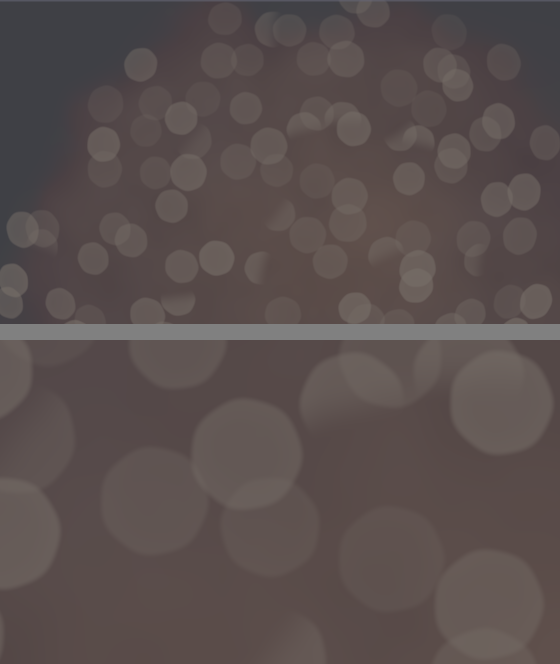
Top, the full canvas; bottom, a detail of the centre.
A Shadertoy shader for this background:

```glsl
// Dim warm bokeh discs gathered in a dome over a blurred slate and brown dusk.

const vec3 SLATE = vec3(0.247, 0.252, 0.272);
const vec3 PLUM = vec3(0.292, 0.250, 0.264);
const vec3 MAUVE = vec3(0.328, 0.283, 0.282);
const vec3 BROWN = vec3(0.368, 0.308, 0.290);
const vec3 CREAM = vec3(0.470, 0.438, 0.412);

float hash(vec2 p) {
    return fract(sin(dot(p, vec2(127.1, 311.7))) * 43758.5453);
}

vec2 hash2(vec2 p) {
    return vec2(hash(p), hash(p + 37.4));
}

float noise(vec2 p) {
    vec2 cell = floor(p);
    vec2 f = fract(p);
    f = f * f * (3.0 - 2.0 * f);
    float low = mix(hash(cell), hash(cell + vec2(1, 0)), f.x);
    float high = mix(hash(cell + vec2(0, 1)), hash(cell + vec2(1, 1)), f.x);
    return mix(low, high, f.y);
}

float fbm(vec2 p) {
    return 0.6 * noise(p) + 0.28 * noise(p * 2.1 + 5.3) + 0.12 * noise(p * 4.3 + 9.1);
}

// Below 1 inside the dome that holds the lights.
float domeDistance(vec2 p, float aspect) {
    return length((p - vec2(0.565 * aspect, 0.05)) / vec2(0.56 * aspect, 0.97));
}

// Soft round falloff, 1 at the centre.
float glow(vec2 p, vec2 centre, vec2 size) {
    vec2 d = (p - centre) / size;
    return exp(-dot(d, d));
}

// Lens disc, squeezed across the radial direction away from the middle.
float disc(vec2 p, vec2 centre, vec2 middle, float radius, float softness) {
    vec2 away = centre - middle;
    float reach = length(away);
    vec2 axis = away / max(reach, 0.001);
    vec2 d = p - centre;
    vec2 local = vec2(dot(d, axis), dot(d, vec2(-axis.y, axis.x)));
    local.x *= 1.0 + 0.22 * reach * reach;
    float angle = atan(local.y, local.x);
    float dist = length(local) * (1.0 + 0.012 * cos(7.0 * angle));
    float body = 1.0 - smoothstep(radius - softness, radius + softness, dist);
    return body * (0.88 + 0.12 * smoothstep(0.5, 0.95, dist / radius));
}

// One jittered grid of discs; returns the gathered light.
float discLayer(vec2 p, float aspect, float cellSize, float softness, float seed) {
    vec2 home = floor(p / cellSize);
    vec2 middle = vec2(0.5 * aspect, 0.5);
    float light = 0.0;
    for (int j = -1; j <= 1; j++) {
        for (int i = -1; i <= 1; i++) {
            vec2 cell = home + vec2(i, j);
            vec2 key = cell + seed;
            vec2 centre = (cell + 0.04 + 0.92 * hash2(key)) * cellSize;
            float present = step(hash(key + 11.7), 0.82)
                          * step(domeDistance(centre, aspect), 1.0);
            float radius = cellSize * mix(0.40, 0.47, hash(key + 23.9));
            float strength = mix(0.22, 0.80, pow(hash(key + 51.2), 1.4));
            strength *= mix(1.25, 0.75, centre.y);

            // Some discs are partly hidden and fade to one side.
            float turn = 6.2832 * hash(key + 71.3);
            float side = dot(p - centre, vec2(cos(turn), sin(turn))) / radius;
            float hidden = step(0.84, hash(key + 83.6));
            float cover = mix(1.0, smoothstep(-0.5, 0.5, side), hidden);

            light += present * strength * cover * disc(p, centre, middle, radius, softness);
        }
    }
    return light;
}

vec3 backdrop(vec2 p, float aspect) {
    float mottle = fbm(p * 3.2 + 2.0) - 0.5;
    float inside = 1.0 - smoothstep(0.66, 1.10, domeDistance(p, aspect) + 0.3 * mottle);
    vec3 colour = mix(SLATE, PLUM, smoothstep(0.0, 0.5, inside));
    colour = mix(colour, MAUVE, smoothstep(0.3, 1.0, inside) * (0.85 + 0.5 * mottle));

    // Warm heart low in the middle, dusky patches on the right and along the foot.
    float warmth = glow(p, vec2(0.62 * aspect, 0.30), vec2(0.27 * aspect, 0.36));
    colour = mix(colour, BROWN, clamp(warmth * (0.9 + 1.2 * mottle), 0.0, 1.0));
    float dusk = glow(p, vec2(0.93 * aspect, 0.48), vec2(0.12 * aspect, 0.24));
    dusk += 0.6 * glow(p, vec2(0.08 * aspect, 0.0), vec2(0.2 * aspect, 0.14));
    colour = mix(colour, PLUM, 0.75 * clamp(dusk, 0.0, 1.0));
    return colour + 0.035 * inside * (fbm(p * 6.0 + 14.0) - 0.5);
}

void mainImage(out vec4 fragColor, in vec2 fragCoord) {
    float aspect = iResolution.x / iResolution.y;
    vec2 p = fragCoord / iResolution.y;
    float pixel = 1.0 / iResolution.y;

    vec3 colour = backdrop(p, aspect);

    // Faint, far out-of-focus spots, then the crisp discs.
    float haze = discLayer(p, aspect, 0.19, 0.035, 40.0);
    float light = discLayer(p, aspect, 0.124, max(0.004, pixel), 3.0);
    colour = mix(colour, BROWN, 0.25 * (1.0 - exp(-haze)));
    colour = mix(colour, CREAM, 1.0 - exp(-light));

    // Thin pale line along the top edge.
    float edge = smoothstep(0.996 - pixel, 0.998, p.y);
    colour = mix(colour, vec3(0.40, 0.40, 0.46), 0.6 * edge);

    fragColor = vec4(colour, 1.0);
}
```
